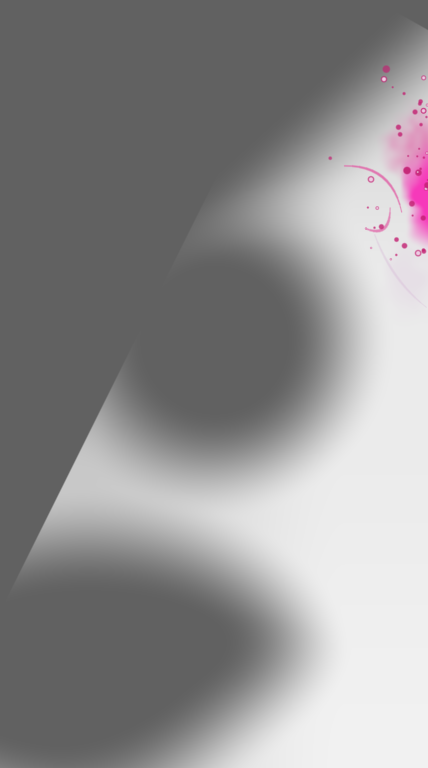
A WebGL 1 fragment shader for this background:

```glsl
precision highp float;

uniform vec2 u_resolution;

const vec3 SLATE = vec3(0.38);
const vec3 MAGENTA = vec3(0.97, 0.19, 0.72);
const vec3 ROSE = vec3(0.88, 0.40, 0.66);
const vec3 LAVENDER = vec3(0.84, 0.72, 0.84);
const vec3 BERRY = vec3(0.76, 0.12, 0.44);

float hash(vec2 p) {
  vec3 q = fract(p.xyx * 0.1031);
  q += dot(q, q.yzx + 33.33);
  return fract((q.x + q.y) * q.z);
}

float noise(vec2 p) {
  vec2 cell = floor(p);
  vec2 f = fract(p);
  f = f * f * (3.0 - 2.0 * f);
  float low = mix(hash(cell), hash(cell + vec2(1.0, 0.0)), f.x);
  float high = mix(hash(cell + vec2(0.0, 1.0)), hash(cell + 1.0), f.x);
  return mix(low, high, f.y);
}

float smoothMin(float a, float b, float k) {
  float h = max(k - abs(a - b), 0.0) / k;
  return min(a, b) - h * h * k * 0.25;
}

float planeDistance(vec2 p, vec2 point, vec2 normal) {
  return dot(p - point, normal);
}

float ellipseDistance(vec2 p, vec2 radii) {
  float k = length(p / radii);
  return k * (k - 1.0) / max(length(p / (radii * radii)), 0.001);
}

float softEllipse(vec2 p, vec2 center, vec2 radii, float inner) {
  return 1.0 - smoothstep(inner, 1.0, length((p - center) / radii));
}

float segmentDistance(vec2 p, vec2 a, vec2 b) {
  vec2 ab = b - a;
  return length(p - a - ab * clamp(dot(p - a, ab) / dot(ab, ab), 0.0, 1.0));
}

// Curved thread that thickens towards its middle
float strand(vec2 p, vec2 a, vec2 control, vec2 b, float width, float px) {
  float cover = 0.0;
  vec2 last = a;
  for (int i = 1; i <= 12; i++) {
    float t = float(i) / 12.0;
    vec2 next = mix(mix(a, control, t), mix(control, b, t), t);
    float halfWidth = width * (0.3 + 2.8 * t * (1.0 - t));
    float d = segmentDistance(p, last, next) - halfWidth;
    cover = max(cover, 1.0 - smoothstep(-px, px, d));
    last = next;
  }
  return cover;
}

float droplet(vec2 p, vec2 center, float radius, float px) {
  return 1.0 - smoothstep(-px, px, length(p - center) - radius);
}

// Pale sheet with two blurred shadows
vec3 sheet(vec2 p) {
  float softness = 0.072;
  float upper = smoothMin(length(p - vec2(0.280, 0.557)) - 0.163,
                          planeDistance(p, vec2(0.482, 0.863), vec2(0.67, -0.74)), 0.06);
  float lower = -smoothMin(-ellipseDistance(p - vec2(0.117, 0.128), vec2(0.273, 0.169)),
                           -planeDistance(p, vec2(0.306, 0.066), vec2(0.62, -0.78)), 0.06);
  float light = smoothstep(-softness, softness, upper) * smoothstep(-softness, softness, lower);
  float paper = mix(0.78, 0.92, smoothstep(0.10, 0.45, p.x));
  paper += 0.025 * smoothstep(0.5, 0.0, p.y) - 0.06 * smoothstep(0.62, 0.85, p.y);
  return mix(SLATE, vec3(paper), light);
}

vec3 addSplash(vec3 color, vec2 p, float px) {
  // Washes with ragged borders
  vec2 ragged = p + 0.018 * (vec2(noise(p * 55.0), noise(p * 55.0 + 19.0)) - 0.5);
  float grain = 0.6 + 0.4 * noise(p * 90.0);
  color = mix(color, LAVENDER, 0.22 * softEllipse(ragged, vec2(0.535, 0.635), vec2(0.045, 0.065), 0.1));
  color = mix(color, ROSE, 0.75 * grain * softEllipse(ragged, vec2(0.547, 0.810), vec2(0.057, 0.060), 0.1));
  color = mix(color, MAGENTA, 0.95 * softEllipse(ragged, vec2(0.560, 0.742), vec2(0.041, 0.080), 0.35));

  // Threads
  color = mix(color, ROSE, 0.85 * strand(p, vec2(0.449, 0.784), vec2(0.510, 0.785), vec2(0.523, 0.724), 0.0017, px));
  color = mix(color, ROSE, 0.75 * strand(p, vec2(0.477, 0.702), vec2(0.508, 0.690), vec2(0.508, 0.729), 0.0020, px));
  color = mix(color, LAVENDER, 0.4 * strand(p, vec2(0.488, 0.694), vec2(0.510, 0.635), vec2(0.555, 0.600), 0.0015, px));

  // Scattered drops, every third one a pale-centred ring
  for (int i = 0; i < 42; i++) {
    float id = float(i);
    float spread = hash(vec2(id, 3.7));
    vec2 center = vec2(0.557 - 0.085 * spread * spread, mix(0.65, 0.90, hash(vec2(id, 11.3))));
    float size = hash(vec2(id, 23.9));
    float radius = 0.0011 + 0.0032 * size * size;
    color = mix(color, BERRY, 0.8 * droplet(p, center, radius, px));
    float ring = 1.0 - step(0.5, mod(id, 3.0));
    color = mix(color, vec3(0.93, 0.80, 0.89), ring * droplet(p, center, radius * 0.65, px));
  }
  color = mix(color, BERRY, 0.65 * droplet(p, vec2(0.503, 0.910), 0.0048, px));
  color = mix(color, BERRY, 0.9 * droplet(p, vec2(0.530, 0.778), 0.0048, px));
  return mix(color, BERRY, 0.7 * droplet(p, vec2(0.430, 0.794), 0.0022, px));
}

void main() {
  vec2 p = gl_FragCoord.xy / u_resolution.y;
  float px = 1.0 / u_resolution.y;
  vec3 color = addSplash(sheet(p), p, px);

  // Crisp slanted borders at the left and the top right
  float leftCut = planeDistance(p, vec2(0.0, 0.203), vec2(0.895, -0.445));
  float cornerCut = planeDistance(p, vec2(0.488, 1.0), vec2(-0.49, -0.87));
  color = mix(SLATE, color, smoothstep(-px, px, min(leftCut, cornerCut)));
  gl_FragColor = vec4(color, 1.0);
}
```
